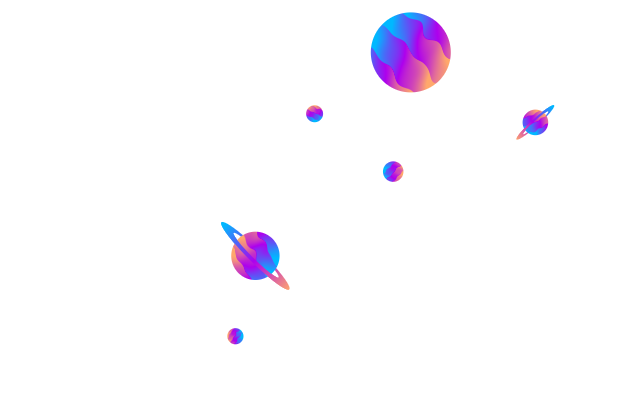
Write a WebGL 1 fragment shader that draws this background.

```glsl
precision highp float;
// Six banded planets, two of them ringed, in cyan-violet-orange gradients on white.
uniform vec2 u_resolution;

// Coordinates of p along and across a direction given in radians
vec2 turned(vec2 p, float angle) {
  vec2 dir = vec2(cos(angle), sin(angle));
  return vec2(dot(p, dir), dot(p, vec2(-dir.y, dir.x)));
}

vec2 randomGradient(vec2 cell) {
  float a = 6.2832 * fract(sin(dot(cell, vec2(127.1, 311.7))) * 4375.85);
  return vec2(cos(a), sin(a));
}

float gradientNoise(vec2 p) {
  vec2 i = floor(p), f = fract(p);
  vec2 u = f * f * (3.0 - 2.0 * f), e = vec2(1.0, 0.0);
  float low = mix(dot(randomGradient(i), f),
                  dot(randomGradient(i + e.xy), f - e.xy), u.x);
  float high = mix(dot(randomGradient(i + e.yx), f - e.yx),
                   dot(randomGradient(i + e.xx), f - e.xx), u.x);
  return mix(low, high, u.y);
}

vec3 spectrum(float t) {
  vec3 cyan = vec3(0.0, 0.72, 1.0);
  vec3 violet = vec3(0.68, 0.0, 0.93);
  vec3 orange = vec3(1.0, 0.66, 0.42);
  vec3 cool = mix(cyan, violet, clamp(t * 2.0, 0.0, 1.0));
  return mix(cool, orange, clamp(t * 2.0 - 1.0, 0.0, 1.0));
}

// Smooth coverage of a shape from its signed distance, both in planet radii
float coverage(float dist, float pixel) {
  return clamp(0.5 - dist / pixel, 0.0, 1.0);
}

float ellipse(vec2 p, vec2 radii) {
  float k = length(p / radii);
  return (k - 1.0) * k / (length(p / (radii * radii)) + 0.0001);
}

// Disc whose gradient runs along `angle`; wavy bands run at `skew` from it
void planet(inout vec3 color, vec2 p, vec2 center, float radius, float angle, float skew) {
  vec2 q = (p - center) / radius;
  float pixel = 1.0 / (u_resolution.y * radius);
  vec2 b = turned(q, angle + skew);
  float wave = 0.05 * sin(b.x * 9.0 + b.y * 2.0) + 0.2 * gradientNoise(b * 1.8 + center * 9.0);
  float band = fract((b.y + wave) / 0.62);
  float edge = clamp(pixel * 2.5, 0.02, 0.5);
  float shift = band - smoothstep(1.0 - edge, 1.0, band) - 0.5;
  float t = 0.5 + 0.52 * turned(q, angle).x + 0.3 * shift;
  color = mix(color, spectrum(t), coverage(length(q) - 1.0, pixel));
}

// Planet circled by a narrow ring that passes in front on its lower side
void ringedPlanet(inout vec3 color, vec2 p, vec2 center, float radius, float angle) {
  vec2 q = turned((p - center) / radius, angle);
  float pixel = 1.0 / (u_resolution.y * radius);
  float ring = coverage(ellipse(q, vec2(1.97, 0.28)), pixel)
             * (1.0 - coverage(ellipse(q - vec2(0.0, 0.04), vec2(1.3, 0.16)), pixel));
  vec3 ringColor = spectrum(0.47 + 0.26 * q.x);
  color = mix(color, ringColor, ring);
  planet(color, p, center, radius, angle + 3.49, 2.53);
  color = mix(color, ringColor, ring * step(q.y, 0.0));
}

void main() {
  // Canvas height is one unit
  vec2 p = gl_FragCoord.xy / u_resolution.y;
  vec3 color = vec3(1.0);

  // Large planet
  planet(color, p, vec2(1.027, 0.869), 0.1, -0.785, 0.0);

  // Ringed planets
  ringedPlanet(color, p, vec2(0.6385, 0.3604), 0.0604, -0.78);
  ringedPlanet(color, p, vec2(1.3385, 0.694), 0.032, 3.88);

  // Small moons
  planet(color, p, vec2(0.7865, 0.7156), 0.0212, 1.75, 0.9);
  planet(color, p, vec2(0.983, 0.571), 0.0256, -0.1, 0.9);
  planet(color, p, vec2(0.5885, 0.1594), 0.0202, 3.2, 0.9);

  gl_FragColor = vec4(color, 1.0);
}
```
